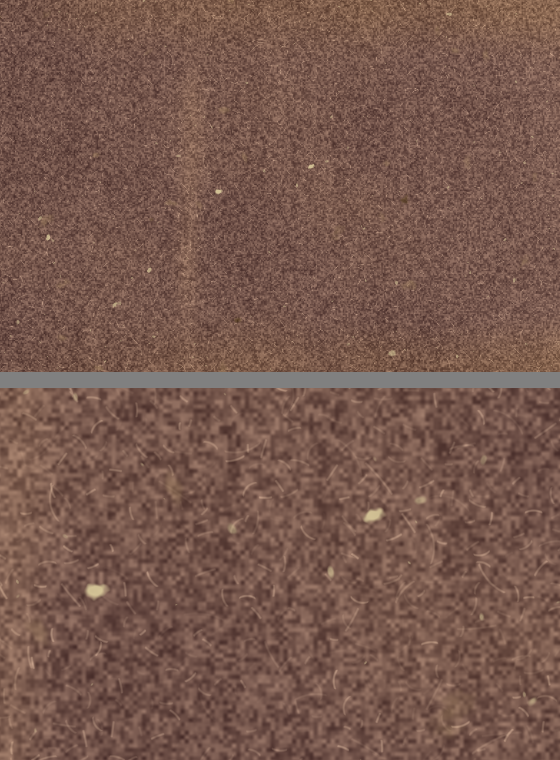
Top, the full canvas; bottom, a detail of the centre.
Reproduce this texture procedurally as a WebGL 1 fragment shader.

```glsl
precision highp float;
uniform vec2 u_resolution;

// Colours
const vec3 PAPER = vec3(0.455, 0.334, 0.297);
const vec3 TONE_SLOPE = vec3(1.0, 0.90, 0.76);
const vec3 FIBRE_TINT = vec3(1.0, 0.96, 0.80);
const vec3 WARM_SHIFT = vec3(0.022, 0.016, -0.012);
const vec3 CREAM = vec3(0.87, 0.81, 0.62);
const vec3 DUST = vec3(0.68, 0.56, 0.40);
const vec3 OLIVE = vec3(0.30, 0.22, 0.08);

// Grain: frequencies per canvas height, and strengths
const float FINE_FREQ = 260.0;
const float FINE_AMOUNT = 0.23;
const float MEDIUM_FREQ = 125.0;
const float MEDIUM_AMOUNT = 0.12;
const float CLOUD_AMOUNT = 0.07;
const float STREAK_AMOUNT = 0.025;

// Fibres and the worn vertical crease
const float FIBRE_CELL = 0.019;
const float FIBRE_HALF_WIDTH = 0.0018;
const float FIBRE_AMOUNT = 0.17;
const float CREASE_X = 0.34;
const float CREASE_WIDTH = 0.022;
const float CREASE_AMOUNT = 0.045;

float hash(vec2 p) {
  vec3 q = fract(vec3(p.xyx) * 0.1031);
  q += dot(q, q.yzx + 33.33);
  return fract((q.x + q.y) * q.z);
}

vec2 hash2(vec2 p) {
  return vec2(hash(p), hash(p + 71.7));
}

float noise(vec2 p) {
  vec2 i = floor(p);
  vec2 f = fract(p);
  f = f * f * (3.0 - 2.0 * f);
  float low = mix(hash(i), hash(i + vec2(1.0, 0.0)), f.x);
  float high = mix(hash(i + vec2(0.0, 1.0)), hash(i + 1.0), f.x);
  return mix(low, high, f.y);
}

float clouds(vec2 p) {
  return 0.55 * noise(p) + 0.3 * noise(p * 2.3 + 17.0) + 0.15 * noise(p * 5.1 + 41.0);
}

vec2 direction(float turn) {
  return vec2(cos(turn * 6.2832), sin(turn * 6.2832));
}

// Short, slightly bent hairs, one per cell
float fibres(vec2 p, float cell, float seed) {
  float light = 0.0;
  vec2 home = floor(p / cell);
  for (int y = -1; y <= 1; y++) {
    for (int x = -1; x <= 1; x++) {
      vec2 id = home + vec2(float(x), float(y));
      vec2 key = id + seed;
      vec2 d = p - (id + hash2(key)) * cell;
      vec2 axis = direction(hash(key + 13.1));
      float along = dot(d, axis);
      float bend = (hash(key + 29.3) - 0.5) * 1.6 * along * along / cell;
      float across = dot(d, vec2(-axis.y, axis.x)) - bend;
      float reach = cell * mix(0.12, 0.42, hash(key + 5.9));
      float dist = length(vec2(max(abs(along) - reach, 0.0), across));
      float glow = hash(key + 47.7);
      light = max(light, glow * glow * (1.0 - smoothstep(0.0, FIBRE_HALF_WIDTH, dist)));
    }
  }
  return light;
}

// Scattered ragged blots; softness is a fraction of the radius
float blots(vec2 p, float cell, float chance, float radius, float softness, float seed) {
  float cover = 0.0;
  float ragged = 0.65 * noise(p * 95.0 + seed) + 0.35 * noise(p * 210.0 + seed);
  vec2 home = floor(p / cell);
  for (int y = -1; y <= 1; y++) {
    for (int x = -1; x <= 1; x++) {
      vec2 id = home + vec2(float(x), float(y));
      vec2 key = id + seed;
      vec2 d = p - (id + hash2(key)) * cell;
      vec2 axis = direction(hash(key + 19.4));
      d = vec2(dot(d, axis), dot(d, vec2(-axis.y, axis.x)) * 1.7);
      float size = radius * mix(0.55, 1.2, hash(key + 37.2));
      float dist = length(d) / size + (ragged - 0.5) * 1.3;
      float present = step(hash(key + 53.8), chance);
      float body = 1.0 - smoothstep(1.0 - softness, 1.0 + softness * 0.3, dist);
      cover = max(cover, present * body * mix(0.55, 1.0, hash(key + 83.6)));
    }
  }
  return cover;
}

void main() {
  vec2 uv = gl_FragCoord.xy / u_resolution;
  vec2 p = gl_FragCoord.xy / u_resolution.y;

  // Broad light, streaks and the crease
  float border = smoothstep(0.32, 0.5, abs(uv.y - 0.5));
  float right = smoothstep(0.6, 1.0, uv.x);
  float cloud = clouds(p * 3.2 + 9.0) - 0.5;
  float tone = CLOUD_AMOUNT * cloud + 0.028 * right - 0.012 * (1.0 - uv.x);
  tone += STREAK_AMOUNT * (noise(vec2(p.x * 24.0, p.y * 1.6)) - 0.5);
  float offset = (uv.x - CREASE_X + 0.02 * (uv.y - 0.5) * -1.0) / CREASE_WIDTH;
  float crease = exp(-offset * offset) * smoothstep(0.03, 0.25, uv.y);
  crease *= 1.0 - smoothstep(0.7, 0.9, uv.y);
  tone += CREASE_AMOUNT * crease * (0.5 + noise(p * 28.0));

  // Grain
  tone += FINE_AMOUNT * (noise(p * FINE_FREQ) - 0.5);
  tone += MEDIUM_AMOUNT * (noise(p * MEDIUM_FREQ + 31.0) - 0.5);
  vec3 color = PAPER + tone * TONE_SLOPE;
  color += WARM_SHIFT * clamp(border * (0.5 + uv.x) + 0.5 * crease + cloud, 0.0, 1.5);
  float hairs = fibres(p, FIBRE_CELL, 3.0) + 0.8 * fibres(p, FIBRE_CELL * 2.3, 211.0);
  color += FIBRE_AMOUNT * hairs * FIBRE_TINT;

  // Stains, dust and bare flecks
  color = mix(color, OLIVE, 0.5 * blots(p, 0.42, 0.35, 0.016, 0.7, 131.0));
  color = mix(color, DUST, 0.42 * blots(p, 0.17, 0.4, 0.021, 0.9, 307.0));
  float tinyChance = 0.06 + 0.12 * border + 0.1 * crease;
  color = mix(color, CREAM, 0.5 * blots(p, 0.024, tinyChance, 0.0028, 0.8, 401.0));
  color = mix(color, CREAM, 0.6 * blots(p, 0.075, 0.16, 0.0055, 0.7, 503.0));
  color = mix(color, CREAM, blots(p, 0.23, 0.32, 0.0135, 0.5, 601.0));

  gl_FragColor = vec4(clamp(color, 0.0, 1.0), 1.0);
}
```
